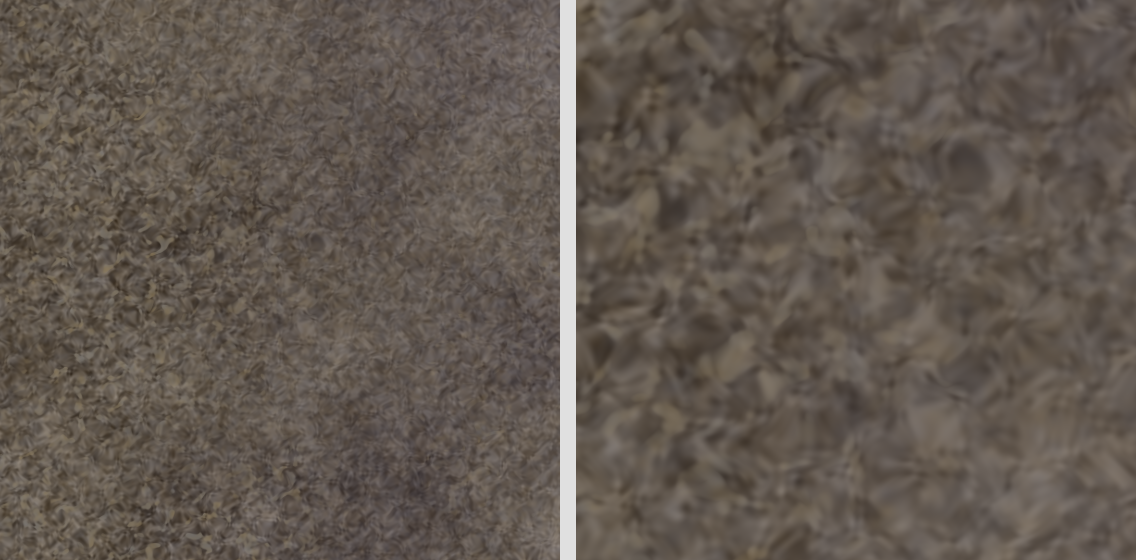
Left, the full canvas; right, a detail of the centre.
This texture is drawn by a WebGL 2 fragment shader. Its source:

```glsl
#version 300 es
precision highp float;
// Weathered brown-grey stone: fine mottled grain, pale flecks on the left, cooler haze on the right.

#define GRAIN_SCALE 92.0
#define FLECK_SCALE 78.0
#define PATCH_SCALE 6.0
#define CALM_CONTRAST 0.125
#define ROUGH_CONTRAST 0.2
#define BROAD_CONTRAST 0.16
#define BASE_COLOR vec3(0.357, 0.325, 0.301)
#define WARM_TINT vec3(0.012, 0.006, -0.012)
#define COOL_TINT vec3(0.006, 0.001, 0.012)
#define FLECK_COLOR vec3(0.505, 0.465, 0.395)

uniform vec2 u_resolution;
out vec4 outColor;

float hash(vec2 p) {
    return fract(sin(dot(p, vec2(127.1, 311.7))) * 43758.5453);
}

float noise(vec2 p) {
    vec2 cell = floor(p);
    vec2 f = fract(p);
    f = f * f * (3.0 - 2.0 * f);
    float low = mix(hash(cell), hash(cell + vec2(1.0, 0.0)), f.x);
    float high = mix(hash(cell + vec2(0.0, 1.0)), hash(cell + vec2(1.0, 1.0)), f.x);
    return mix(low, high, f.y);
}

vec2 turn(vec2 p, float angle) {
    float c = cos(angle), s = sin(angle);
    return vec2(c * p.x - s * p.y, s * p.x + c * p.y);
}

float fbm(vec2 p) {
    float sum = 0.0, weight = 0.5;
    for (int i = 0; i < 4; i++) {
        sum += weight * noise(p);
        p = turn(p, 0.65) * 2.03 + 17.3;
        weight *= 0.5;
    }
    return sum / 0.9375;
}

float glow(vec2 p, vec2 center, float radius) {
    return 1.0 - smoothstep(0.0, radius, length(p - center));
}

void main() {
    vec2 uv = gl_FragCoord.xy / u_resolution;

    // Broad zones: rough and warm on the left, calm and cool on the right
    float broad = fbm(uv * 3.5 + 4.7) - 0.5;
    float leftness = 1.0 - smoothstep(0.12, 0.72, uv.x + broad * 0.5);
    float patches = smoothstep(0.34, 0.68, fbm(uv * PATCH_SCALE + 31.0));
    float rough = clamp(leftness * (0.45 + 0.65 * patches) + 0.28 * patches * (1.0 - uv.y), 0.0, 1.0);

    // Grain, bent slightly so the specks become short curls
    vec2 bend = vec2(noise(uv * 45.0 + 3.0), noise(uv * 45.0 + 57.0)) - 0.5;
    vec2 p = uv + bend * 0.012;
    vec2 slanted = turn(p, -0.6) * vec2(0.85, 1.2);
    float coarse = noise(slanted * GRAIN_SCALE) - 0.5;
    float fine = noise(turn(p, 0.9) * GRAIN_SCALE * 1.9 + 9.0) - 0.5;
    float grain = coarse * 0.85 + fine * 0.8;

    // Soft light and shade
    float light = broad * BROAD_CONTRAST + (fbm(uv * 13.0 + 70.0) - 0.5) * 0.1;
    light += 0.05 * glow(uv, vec2(0.43, 0.02), 0.17);
    light += 0.06 * glow(uv, vec2(1.0, 1.0), 0.45);
    light += 0.08 * glow(uv, vec2(1.02, 0.03), 0.14);
    light -= 0.04 * glow(uv, vec2(0.17, 0.02), 0.18);
    light -= 0.025 * glow(uv, vec2(0.53, 0.5), 0.4);

    vec3 color = BASE_COLOR + light + grain * mix(CALM_CONTRAST, ROUGH_CONTRAST, rough);

    // Warm and cool tints, drifting by zone and by speck
    float warmth = clamp(leftness * 0.8 + 0.2 + broad * 2.0, 0.0, 1.0);
    color += mix(COOL_TINT, WARM_TINT, warmth);
    float hue = noise(uv * 48.0 + 11.0) + noise(uv * 110.0 + 23.0) - 1.0;
    color += hue * vec3(0.014, 0.003, -0.018);

    // Pale flecks, dense in rough patches and sparse elsewhere
    float fleck = noise(slanted * FLECK_SCALE + 140.0) + fine * 0.25;
    float fleckMask = smoothstep(0.58, 0.88, fleck) * (0.08 + 0.62 * rough);
    float sparse = smoothstep(0.83, 0.95, noise(p * FLECK_SCALE * 0.9 + 210.0)) * 0.4;
    vec3 fleckTone = FLECK_COLOR + hue * vec3(0.03, 0.0, -0.06);
    color = mix(color, fleckTone, max(fleckMask, sparse * patches));

    outColor = vec4(clamp(color, 0.0, 1.0), 1.0);
}
```
